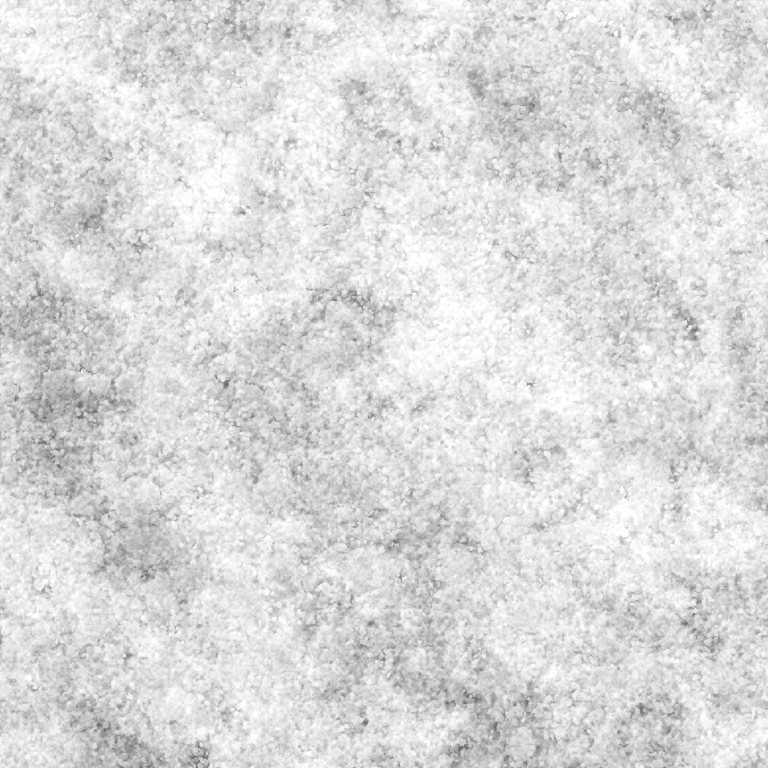
This texture is drawn by a Shadertoy shader. Its source:

```glsl
// Coarse pale salt: translucent angular crystals bedded in fine white crumbs.
#define BASE_GREY 0.853
#define CONTRAST 0.092
#define SKEW 0.012
#define SUN vec2(-0.6, 0.8)
#define SHADOW 0.55
#define RELIEF 0.35
#define RIM 0.38
#define EDGE_ROUGHNESS 0.05
#define FINE_GRIT 0.36
#define SIDES 7

const float TAU = 6.2831853;

// Integer hash: three values from 0 to 1 for a cell and a salt.
vec3 hash(vec2 cell, float salt) {
    uvec3 v = uvec3(ivec3(vec3(cell, salt) + 4096.0));
    v = v * 1664525u + 1013904223u;
    v.x += v.y * v.z; v.y += v.z * v.x; v.z += v.x * v.y;
    v ^= v >> 16u;
    v.x += v.y * v.z; v.y += v.z * v.x; v.z += v.x * v.y;
    return vec3(v >> 8u) / 16777216.0;
}

// Value noise with zero mean and about unit deviation.
float noise(vec2 p, float salt) {
    vec2 cell = floor(p), f = fract(p);
    f = f * f * (3.0 - 2.0 * f);
    float low = mix(hash(cell, salt).x, hash(cell + vec2(1, 0), salt).x, f.x);
    float high = mix(hash(cell + vec2(0, 1), salt).x, hash(cell + vec2(1, 1), salt).x, f.x);
    return (mix(low, high, f.y) - 0.5) * 4.65;
}

// Distance to an irregular convex polygon.
float crystal(vec2 p, float size, vec2 cell, float salt) {
    float d = -1.0;
    for (int k = 0; k < SIDES; k++) {
        vec3 h = hash(cell, salt + 10.0 + float(k));
        float angle = TAU * (float(k) + 0.7 * h.x) / float(SIDES);
        d = max(d, dot(p, vec2(cos(angle), sin(angle))) - size * (0.75 + 0.4 * h.y));
    }
    return d;
}

// Lays one size of grain, with cast shadows, over the given tone.
float layGrains(float tone, vec2 uv, float cells, float cover, float ground,
                float variety, float opacity) {
    float salt = floor(cells) * 30.0;
    vec2 p = uv * cells;
    p += EDGE_ROUGHNESS * vec2(noise(p * 4.0, salt + 1.0), noise(p * 4.0, salt + 2.0));
    float soft = max(0.03, 0.8 * cells / iResolution.y);
    for (int j = -1; j <= 1; j++)
    for (int i = -1; i <= 1; i++) {
        vec2 cell = floor(p) + vec2(i, j);
        vec3 place = hash(cell, salt + 3.0);
        vec3 look = hash(cell, salt + 4.0);
        float clump = 1.0 + 0.35 * noise(cell * 0.23, salt + 5.0);
        vec2 r = p - cell - 0.5 - 0.6 * (place.yz - 0.5);
        if (place.x > cover * clump || dot(r, r) > 1.5) continue;

        // Turn and stretch each grain its own way.
        float turn = TAU * look.x, size = mix(0.24, 0.5, look.y);
        vec2 q = mat2(cos(turn), sin(turn), -sin(turn), cos(turn)) * r;
        float d = crystal(q * vec2(0.8, 1.15), size, cell, salt);

        float away = -dot(normalize(r + 0.0001), SUN);
        tone -= SHADOW * opacity * smoothstep(0.2, 0.0, d) * smoothstep(-0.2, 0.7, away);
        float face = ground + 0.18 + variety * (2.0 * look.z - 1.0);
        face += RELIEF * dot(r, SUN) / size + RIM * smoothstep(-0.12, 0.0, d);
        tone = mix(tone, face, opacity * smoothstep(soft, -soft, d));
    }
    return tone;
}

void mainImage(out vec4 fragColor, in vec2 fragCoord) {
    vec2 uv = fragCoord / iResolution.y;

    // Broad drifts, drawn out from upper left to lower right.
    vec2 drift = vec2(uv.x - uv.y, 1.5 * (uv.x + uv.y)) + 7.0;
    drift += 0.03 * vec2(noise(uv * 14.0, 1.0), noise(uv * 14.0, 2.0));
    float ground = 0.38 * noise(drift * 3.5, 3.0) + 0.36 * noise(drift * 8.0, 4.0)
                 + 0.25 * noise(drift * 17.0, 5.0);

    // Crumbly bed with a few dark pores.
    float tone = ground + 0.4 * noise(uv * 42.0, 6.0) + 0.4 * noise(uv * 85.0, 7.0)
               + 0.4 * noise(uv * 170.0, 8.0);
    tone -= 1.3 * smoothstep(1.3, 2.2, noise(uv * 48.0, 9.0));

    // Grains from crumbs to large crystals, then loose crumbs on top.
    tone = layGrains(tone, uv, 140.0, 0.65, ground + 0.1, 1.1, 0.85);
    tone = layGrains(tone, uv, 82.0, 0.5, ground, 0.9, 0.8);
    tone = layGrains(tone, uv, 44.0, 0.38, ground, 0.75, 0.72);
    tone = layGrains(tone, uv, 21.0, 0.27, ground * 0.7, 0.55, 0.72);
    tone = layGrains(tone, uv, 125.0, 0.24, ground + 0.45, 0.8, 0.85);

    // Fine grit.
    tone += FINE_GRIT * (0.75 * noise(uv * 210.0, 10.0) + 0.65 * noise(uv * 390.0, 11.0));

    // Bright, slightly skewed grey scale.
    tone = clamp(tone, -3.2, 2.6);
    float grey = BASE_GREY + CONTRAST * tone - SKEW * tone * tone;
    fragColor = vec4(vec3(clamp(grey, 0.0, 1.0)), 1.0);
}
```
